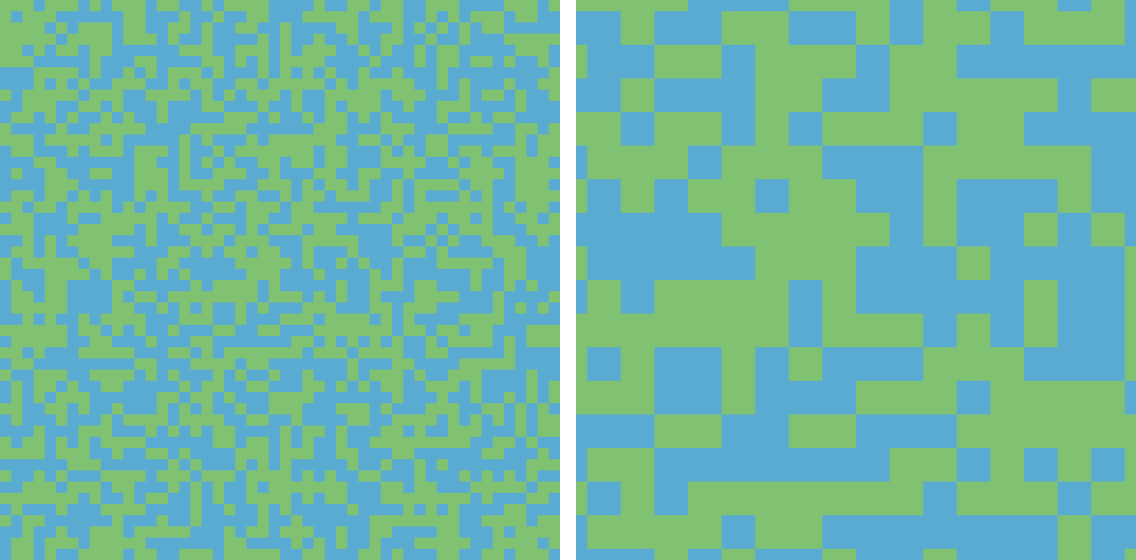
Left: the whole. Right: its middle third, enlarged.
Write a WebGL 1 fragment shader that draws this texture.

```glsl
precision highp float;
// A square grid of cells, each coloured green or blue by a coin toss.
// A hash of the cell index decides the colour; the four cells around the
// nearest grid corner are blended over one pixel to smooth the edges.

uniform vec2 u_resolution;

#define CELLS 50.0         // cells along the canvas height
#define GREEN_SHARE 0.495  // chance that a cell is green
#define SEED 17.0          // picks another arrangement
#define BLUE vec3(0.353, 0.671, 0.820)
#define GREEN vec3(0.506, 0.761, 0.447)

// Uniform pseudo-random value in 0..1 for an integer cell index.
float hash(vec2 cell) {
    vec3 p = fract(vec3(cell.xyx + SEED) * vec3(0.1031, 0.1030, 0.0973));
    p += dot(p, p.yzx + 33.33);
    return fract((p.x + p.y) * p.z);
}

// 1 for a green cell, 0 for a blue one.
float isGreen(vec2 cell) {
    return step(hash(cell), GREEN_SHARE);
}

void main() {
    vec2 gridPos = gl_FragCoord.xy / u_resolution.y * CELLS;
    float pixelSize = CELLS / u_resolution.y;

    // Nearest grid corner, and how much of the pixel lies beyond it.
    vec2 corner = floor(gridPos + 0.5);
    vec2 coverage = clamp((gridPos - corner) / pixelSize + 0.5, 0.0, 1.0);

    // Area-weighted mix of the four cells that meet at the corner.
    float below = mix(isGreen(corner - 1.0),
                      isGreen(corner - vec2(0.0, 1.0)), coverage.x);
    float above = mix(isGreen(corner - vec2(1.0, 0.0)),
                      isGreen(corner), coverage.x);
    float green = mix(below, above, coverage.y);

    gl_FragColor = vec4(mix(BLUE, GREEN, green), 1.0);
}
```
